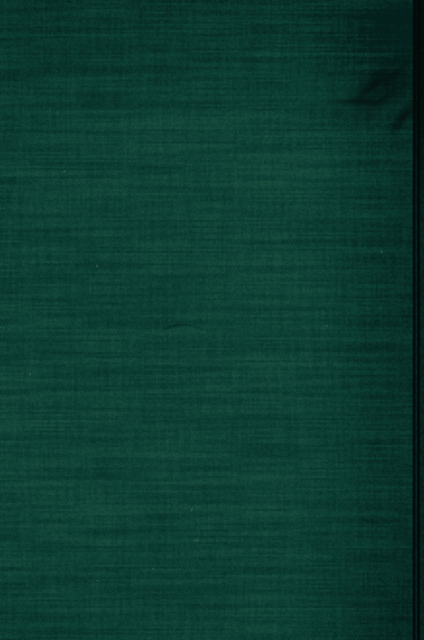
Reproduce this texture procedurally as a Shadertoy shader.

```glsl
// Dark green woven book cloth with fine threads, a smudge and a hinge groove.

const vec3 DEEP_GREEN  = vec3(0.018, 0.140, 0.122);
const vec3 CLOTH_GREEN = vec3(0.040, 0.236, 0.196);
const vec3 LIGHT_GREEN = vec3(0.082, 0.286, 0.230);
const vec3 GROOVE      = vec3(0.010, 0.035, 0.030);
const vec3 SPINE       = vec3(0.028, 0.135, 0.118);
const vec3 FLECK       = vec3(0.300, 0.430, 0.360);
const float ASPECT     = 0.664;  // cloth width for a height of one
const float THREADS    = 205.0;  // weave repeats per height
const float BASE_TONE  = 0.78;
const float STREAK     = 0.38;
const float SLUB       = 0.20;
const float WARP       = 0.18;
const float GRAIN      = 0.32;
const float WEAVE      = 0.12;
const float HINGE_X    = 0.977;
const int FLECKS       = 9;

float hash(vec2 p) {
    vec3 q = fract(p.xyx * 0.1031);
    q += dot(q, q.yzx + 33.33);
    return fract((q.x + q.y) * q.z);
}

float noise(vec2 p) {
    vec2 i = floor(p), f = fract(p);
    f = f * f * (3.0 - 2.0 * f);
    return mix(mix(hash(i), hash(i + vec2(1, 0)), f.x),
               mix(hash(i + vec2(0, 1)), hash(i + vec2(1, 1)), f.x), f.y);
}

vec2 turn(vec2 p, float angle) {
    float c = cos(angle), s = sin(angle);
    return vec2(c * p.x + s * p.y, c * p.y - s * p.x);
}

// Soft elongated spot, one at its centre
float spot(vec2 p, vec2 centre, float angle, vec2 radius) {
    vec2 q = turn(p - centre, angle) / radius;
    return exp(-dot(q, q) * 1.5);
}

// Threads running across and along the cloth, centred on zero
float threadTone(vec2 p) {
    float streak = noise(p * vec2(12.0, 310.0)) - 0.5;
    float slub = noise(p * vec2(7.0, 130.0) + 37.0) - 0.5;
    float warp = noise(p * vec2(290.0, 22.0) + 71.0) - 0.5;
    float grain = noise(p * vec2(330.0, 350.0) + 13.0) - 0.5;
    vec2 w = sin(p * THREADS * 6.2832);
    float patches = smoothstep(0.2, 0.8, noise(p * vec2(14.0, 45.0) + 5.0));
    return STREAK * streak + SLUB * slub + WARP * warp + GRAIN * grain
         + WEAVE * w.x * w.y * (0.4 + patches);
}

// Broad fall of light towards the top, right and bottom
float shading(vec2 uv) {
    float cloud = noise(uv * vec2(3.0, 4.0) + 9.0) - 0.5;
    return 0.12 * cloud - 0.52 * smoothstep(0.68, 0.98, uv.x)
         - 0.36 * smoothstep(0.72, 1.0, uv.y)
         - 0.12 * smoothstep(0.25, 0.0, uv.y);
}

// Brushed dark smudge near the upper right corner
float smudge(vec2 p) {
    vec2 q = turn(p - vec2(0.59, 0.86), 0.7);
    float bristles = noise(q * vec2(22.0, 110.0));
    float body = spot(p, vec2(0.598, 0.864), 0.70, vec2(0.058, 0.029));
    float tail = spot(p, vec2(0.632, 0.818), 0.95, vec2(0.036, 0.010));
    float tip = spot(p, vec2(0.550, 0.842), 0.0, vec2(0.042, 0.006));
    return min(body * (0.5 + 0.7 * bristles) + 0.8 * tail + 0.5 * tip, 1.0);
}

void mainImage(out vec4 fragColor, in vec2 fragCoord) {
    vec2 uv = fragCoord / iResolution.xy;
    vec2 p = uv * vec2(ASPECT, 1.0);
    float pixel = 1.0 / iResolution.y;

    // Cloth
    float tone = BASE_TONE + shading(uv) + threadTone(p);

    // Short curved crease with a lit lower lip
    vec2 c = turn(p - vec2(0.280, 0.492), 0.12);
    c.y += 8.0 * c.x * c.x;
    float along = exp(-pow(c.x / 0.028, 2.0));
    tone -= 0.38 * along * exp(-pow(c.y / 0.0022, 2.0));
    tone += 0.15 * along * exp(-pow((c.y + 0.005) / 0.0025, 2.0));

    tone = clamp(tone, -0.1, 1.1);
    vec3 color = mix(DEEP_GREEN, CLOTH_GREEN, min(tone / 0.62, 1.0));
    color = mix(color, LIGHT_GREEN, max((tone - 0.62) / 0.38, 0.0));
    color = mix(color, GROOVE, 0.75 * smudge(p));

    // Scattered pale lint
    for (int i = 0; i < FLECKS; i++) {
        float k = float(i);
        vec2 at = vec2(hash(vec2(k, 3.7)) * 0.94 * ASPECT, hash(vec2(k, 8.1)));
        float size = mix(0.0012, 0.0024, hash(vec2(k, 5.3)));
        float angle = 6.2832 * hash(vec2(k, 1.9));
        float lint = spot(p, at, angle, vec2(size * 1.5, size));
        color = mix(color, FLECK, 0.55 * lint);
    }

    // Spine strip and hinge grooves
    float x = (uv.x - HINGE_X) * ASPECT + 0.0008 * (noise(vec2(uv.y * 6.0, 2.0)) - 0.5);
    float edge = max(0.7 * pixel, 0.0012);
    float topShade = smoothstep(0.60, 0.90, uv.y);
    vec3 spine = mix(SPINE, GROOVE, 0.75 * topShade) * (0.8 + 0.4 * noise(p * 300.0));
    color = mix(color, spine, smoothstep(-edge, edge, x));
    float groove = 1.0 - smoothstep(0.0010, 0.0010 + 2.0 * edge, abs(x));
    float seam = 1.0 - smoothstep(0.0010, 0.0010 + 2.0 * edge, abs(x - 0.0070));
    color = mix(color, GROOVE, max(0.85 * groove, 0.95 * seam));

    fragColor = vec4(clamp(color, 0.0, 1.0), 1.0);
}
```
